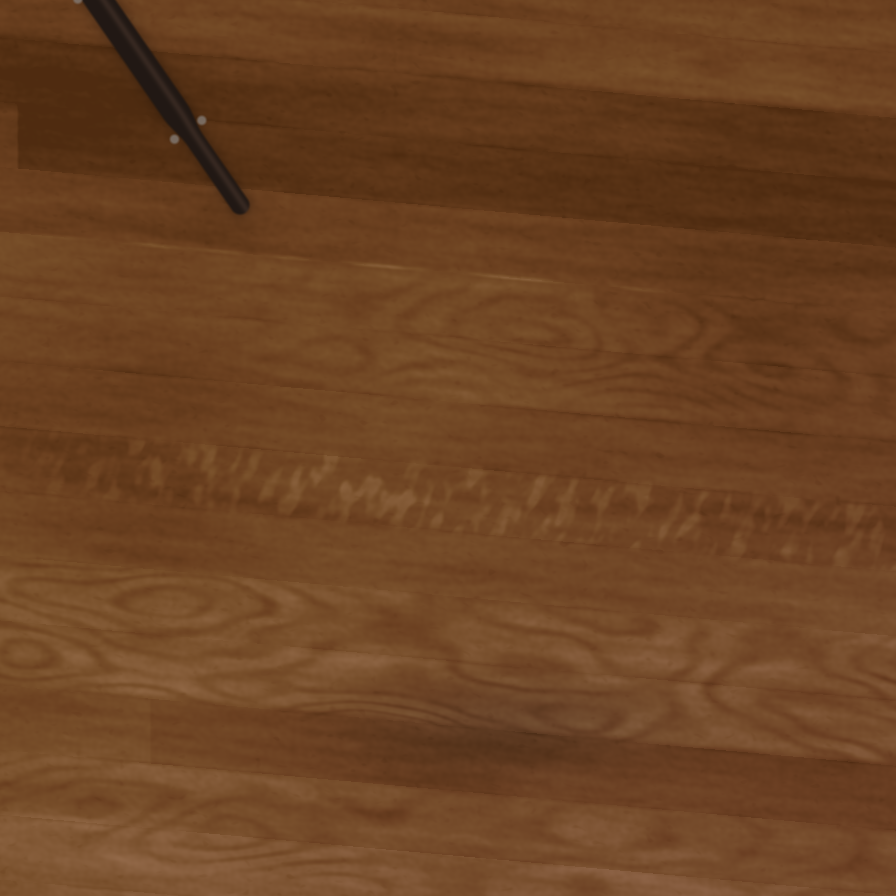
Reproduce this texture procedurally as a Shadertoy shader.

```glsl
const float SLOPE = 0.09;         // fall of the boards across the canvas
const float BOARD = 0.0723;       // board width
const float FIRST_SEAM = 0.0417;
const vec3 UMBER = vec3(0.35, 0.20, 0.09);
const vec3 BROWN = vec3(0.42, 0.25, 0.13);
const vec3 OAK = vec3(0.47, 0.31, 0.17);
const vec3 TAN = vec3(0.54, 0.38, 0.25);
const vec3 METAL = vec3(0.15, 0.11, 0.09);
const vec3 STEEL = vec3(0.50, 0.46, 0.43);
const float BOARD_TONE[16] = float[16](
    0.38, 0.42, 0.08, 0.00, 0.34, 0.43, 0.43, 0.36,
    0.47, 0.40, 0.56, 0.60, 0.32, 0.58, 0.74, 0.72);

vec2 hash2(vec2 p) {
    vec3 q = fract(p.xyx * vec3(0.1031, 0.1030, 0.0973));
    q += dot(q, q.yzx + 33.33);
    return fract((q.xx + q.yz) * q.zy);
}

float corner(vec2 cell, vec2 offset, vec2 f) {
    return dot(hash2(cell + offset) * 2.0 - 1.0, f - offset);
}

float gradientNoise(vec2 p) {
    vec2 cell = floor(p), f = fract(p);
    vec2 u = f * f * f * (f * (f * 6.0 - 15.0) + 10.0);
    float low = mix(corner(cell, vec2(0, 0), f), corner(cell, vec2(1, 0), f), u.x);
    float high = mix(corner(cell, vec2(0, 1), f), corner(cell, vec2(1, 1), f), u.x);
    return 1.5 * mix(low, high, u.y);
}

float band(float x, float lo, float hi, float soft) {
    return smoothstep(lo - soft, lo + soft, x) * (1.0 - smoothstep(hi - soft, hi + soft, x));
}

float spot(vec2 p, vec2 centre, vec2 size) {
    vec2 q = (p - centre) / size;
    return exp(-dot(q, q));
}

vec3 woodRamp(float tone) {
    float t = clamp(tone, -0.2, 1.2) * 3.0;
    vec3 dark = mix(UMBER, BROWN, min(t, 1.0));
    vec3 mid = mix(dark, OAK, clamp(t - 1.0, 0.0, 1.0));
    return mix(mid, TAN, max(t - 2.0, 0.0));
}

// Long fibres, different on every board, with a fine mottle
float fibres(vec2 g, float row) {
    vec2 q = g + vec2(row * 7.3, row * 0.37);
    return 0.24 * gradientNoise(q * vec2(3.0, 30.0))
         + 0.14 * gradientNoise(q * vec2(9.0, 80.0))
         + 0.10 * gradientNoise(q * vec2(45.0, 120.0))
         + 0.07 * gradientNoise(q * vec2(130.0, 150.0));
}

// Arched growth rings: dark contour lines of a stretched field
float rings(vec2 g) {
    float field = gradientNoise(g * vec2(4.2, 12.0) + 4.7)
                + 0.12 * gradientNoise(g * vec2(13.0, 32.0));
    float wave = 0.5 + 0.5 * sin(6.2832 * (field * 3.6 + g.y * 10.0));
    float broken = 0.75 + 0.8 * gradientNoise(g * vec2(12.0, 35.0));
    return (0.4 - wave * wave) * broken;
}

// Short slanted flecks across the grain
float flecks(vec2 g) {
    vec2 q = vec2(g.x + 0.35 * g.y, g.y);
    float n = gradientNoise(q * vec2(50.0, 26.0)) + 0.6 * gradientNoise(q * vec2(95.0, 55.0));
    return smoothstep(-0.15, 0.6, n) - 0.38;
}

vec3 floorColour(vec2 p, float px) {
    vec2 g = vec2(p.x, p.y - SLOPE * p.x);
    float s = (g.y - FIRST_SEAM) / BOARD;
    float row = floor(s);
    int next = clamp(int(row) + 3, 0, 15);
    int here = clamp(int(row) + 2, 0, 15);
    float tone = mix(BOARD_TONE[here], BOARD_TONE[next], 0.5 * smoothstep(0.9, 1.0, fract(s)));

    // Board ends
    float soft = max(px, 0.002);
    tone += 0.36 * float(row == 1.0) * (1.0 - smoothstep(-soft, soft, p.x - 0.02));
    tone += 0.16 * float(row == 10.0) * (1.0 - smoothstep(-soft, soft, p.x - 0.168));

    // Grain and figure
    float arches = band(g.y, 0.62, 0.765, 0.012) + 0.7 * band(g.y, 0.84, 0.96, 0.012)
                 + 0.7 * band(g.y, 0.265, 0.39, 0.02) * smoothstep(0.1, 0.5, p.x);
    float rayBand = band(g.y, 0.475, 0.548, 0.008) * smoothstep(-0.1, 0.2, p.x);
    tone += fibres(g, row) + 0.36 * arches * rings(g);
    tone += rayBand * (0.38 * flecks(g) - 0.14 * smoothstep(0.74, 0.86, p.x));
    tone -= 0.10 * smoothstep(0.4, 0.8, gradientNoise(g * vec2(85.0, 130.0)));

    // Seams, dark and broken, with one worn bright edge
    float seam = abs(fract(s + 0.5) - 0.5) * BOARD;
    float line = 1.0 - smoothstep(0.0, 0.0028 + px, seam);
    float worn = float(floor(s + 0.5) == 3.0) * band(p.x, 0.05, 0.75, 0.1);
    float wear = smoothstep(-0.3, 0.4, gradientNoise(vec2(p.x * 13.0, floor(s + 0.5) * 3.7)));
    tone += line * (0.55 * worn - 0.16) * wear;

    // Uneven light and soft stains
    tone += 0.09 * spot(p, vec2(0.35, 0.75), vec2(0.5, 0.4));
    tone -= 0.22 * spot(p, vec2(0.0, 0.04), vec2(0.25, 0.13));
    tone -= 0.12 * spot(p, vec2(1.0, 0.30), vec2(0.35, 0.14));
    tone += 0.20 * gradientNoise(p * vec2(3.0, 5.0) + 8.0);
    tone -= 0.28 * spot(p, vec2(0.795, 0.073), vec2(0.03, 0.013));
    float smudge = spot(p, vec2(0.57, 0.81), vec2(0.16, 0.05));
    vec3 tint = mix(vec3(1.0, 1.0, 0.94), vec3(1.0, 0.985, 1.05), smoothstep(0.5, 1.7, p.x * 0.7 + p.y));
    vec3 colour = woodRamp(tone - 0.28 * smudge) * tint;
    return mix(colour, vec3(dot(colour, vec3(0.4, 0.5, 0.1))), 0.14 * smudge);
}

// Tapered metal leg with pairs of bolts
vec3 drawLeg(vec3 colour, vec2 p, float px) {
    vec2 axis = normalize(vec2(0.568, 0.823));
    vec2 q = p - vec2(0.110, 0.0);
    float along = dot(q, axis), across = q.x * axis.y - q.y * axis.x;
    float width = mix(0.0155, 0.0105, smoothstep(0.15, 0.19, along));
    float edge = length(vec2(across, max(along - 0.278, 0.0))) - width;
    float soft = max(px, 0.002);
    float glint = exp(-pow((across - 0.3 * width) / 0.004, 2.0));
    colour *= 1.0 - 0.2 * exp(-max(edge, 0.0) / 0.006);
    colour = mix(colour, METAL * (0.85 + 0.55 * glint), 1.0 - smoothstep(-soft, soft, edge));
    for (int i = 0; i < 2; i++) {
        vec2 bolt = vec2(-0.014 + 0.19 * float(i), 0.0185);
        float d = length(vec2(along, abs(across)) - bolt) - 0.005;
        colour = mix(colour, STEEL, 0.85 * (1.0 - smoothstep(-soft, soft, d)));
    }
    return colour;
}

void mainImage(out vec4 fragColor, in vec2 fragCoord) {
    vec2 p = fragCoord / iResolution.xy;
    p.y = 1.0 - p.y;
    float px = 1.0 / iResolution.y;
    fragColor = vec4(drawLeg(floorColour(p, px), p, px), 1.0);
}
```
